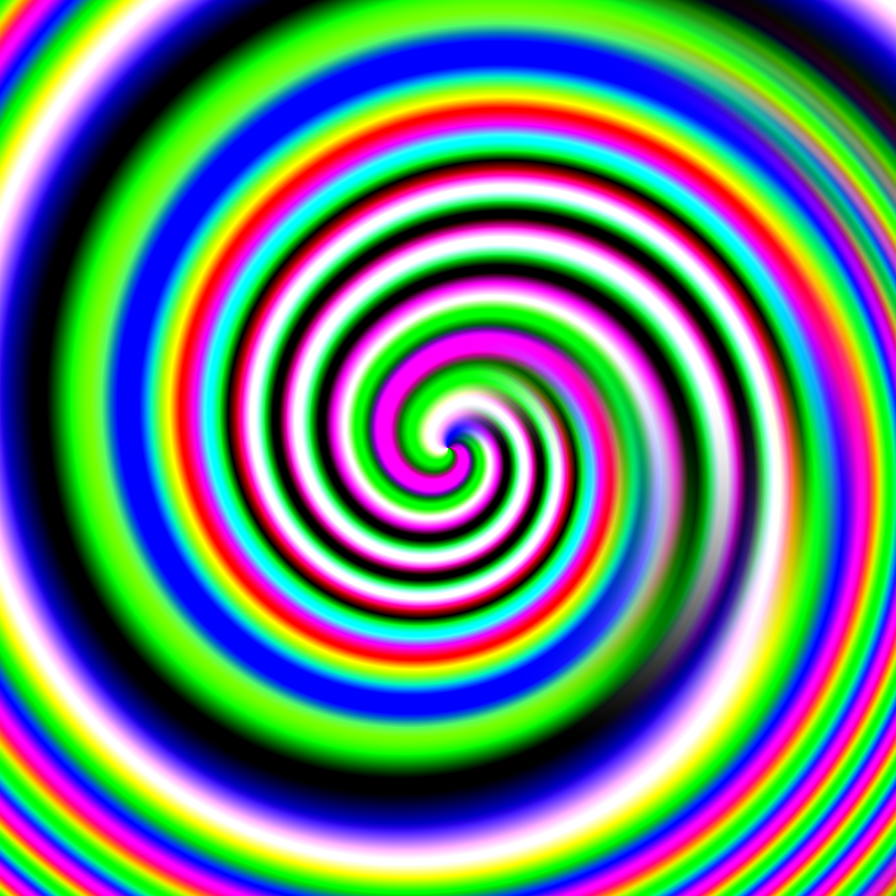
Give the GLSL for this background, as a Shadertoy shader.

```glsl
// Draws a neon spiral whose red, green and blue bands drift apart and blend along a soft seam.

const float TAU = 6.2831853;
const float CORE_OFFSET = 0.156;   // keeps the spiral open at its centre
const float WIND_RATE = 0.0945;    // logarithmic growth per radian
const float OPENING = 0.075;       // extra growth near the seam, inside only
const float RIM_SLOWDOWN = 0.28;   // weaker growth in the lower rim
const float BAND_FREQ = 13.06;     // mean bands per canvas height
const float BAND_WARP = 0.65;      // bunching of the bands, in cycles
const float WARP_FREQ = 11.22;
const float WARP_CENTRE = 0.208;   // where the bands are the narrowest
const float BAND_PHASE = 0.24;
const float GAIN = 0.86;           // above 0.5 the channels saturate
const float CREST_DIM = 0.92;
const float SEAM_ANGLE = 0.05;
const float SEAM_SWING = 0.6;
const float SEAM_FREQ = 13.96;
const float SEAM_CENTRE = 0.30;
const float SEAM_WIDTH = 0.8;

// Radius at which the arm through (radius, angle) crosses the left axis
float spiralRadius(float radius, float angle) {
    float turn = angle - 0.5 * TAU;
    float slowdown = RIM_SLOWDOWN * smoothstep(0.33, 0.48, radius);
    float opening = OPENING * (1.0 - smoothstep(0.26, 0.50, radius));
    float growth = WIND_RATE * (turn - slowdown * max(turn, 0.0))
                 - opening * (1.0 - smoothstep(0.4, 2.2, angle));
    return (radius + CORE_OFFSET) * exp(growth) - CORE_OFFSET;
}

// Saturated colour bands along the spiral coordinate
vec3 bandColor(float s) {
    float phase = BAND_FREQ * s + BAND_PHASE
                + BAND_WARP * sin(WARP_FREQ * (s - WARP_CENTRE));

    // Red and blue lag behind green by amounts that vary from core to rim
    float redLag = 0.17 + 0.90 * (1.0 - smoothstep(-0.05, 0.145, s))
                 + 0.80 * smoothstep(0.195, 0.378, s)
                 - 0.32 * smoothstep(0.49, 0.63, s);
    float blueLag = 0.13 + 0.65 * (1.0 - smoothstep(0.0, 0.155, s))
                  + 0.70 * smoothstep(0.221, 0.495, s)
                  - 0.42 * smoothstep(0.50, 0.61, s);

    vec3 color = 0.5 + GAIN * cos(TAU * (phase - vec3(redLag, 0.0, blueLag)));

    // Dim the red crest inside the broad green arm
    float crest = (s - 0.401) / 0.046;
    color.r -= CREST_DIM * exp(-crest * crest);
    return clamp(color, 0.0, 1.0);
}

void mainImage(out vec4 fragColor, in vec2 fragCoord) {
    vec2 p = (fragCoord - 0.5 * iResolution.xy) / iResolution.y;
    float radius = length(p);
    float angle = atan(p.y, p.x + 1e-6);

    // Signed angle from the wavy seam, in -pi..pi
    float seam = SEAM_ANGLE - SEAM_SWING * cos(SEAM_FREQ * (radius - SEAM_CENTRE));
    float fromSeam = mod(angle - seam + 0.5 * TAU, TAU) - 0.5 * TAU;

    // Crossfade the two ends of the turn
    vec3 turnEnd = bandColor(spiralRadius(radius, seam + fromSeam + TAU));
    vec3 turnStart = bandColor(spiralRadius(radius, seam + fromSeam));
    float blend = smoothstep(-SEAM_WIDTH, SEAM_WIDTH, fromSeam);

    fragColor = vec4(mix(turnEnd, turnStart, blend), 1.0);
}
```
